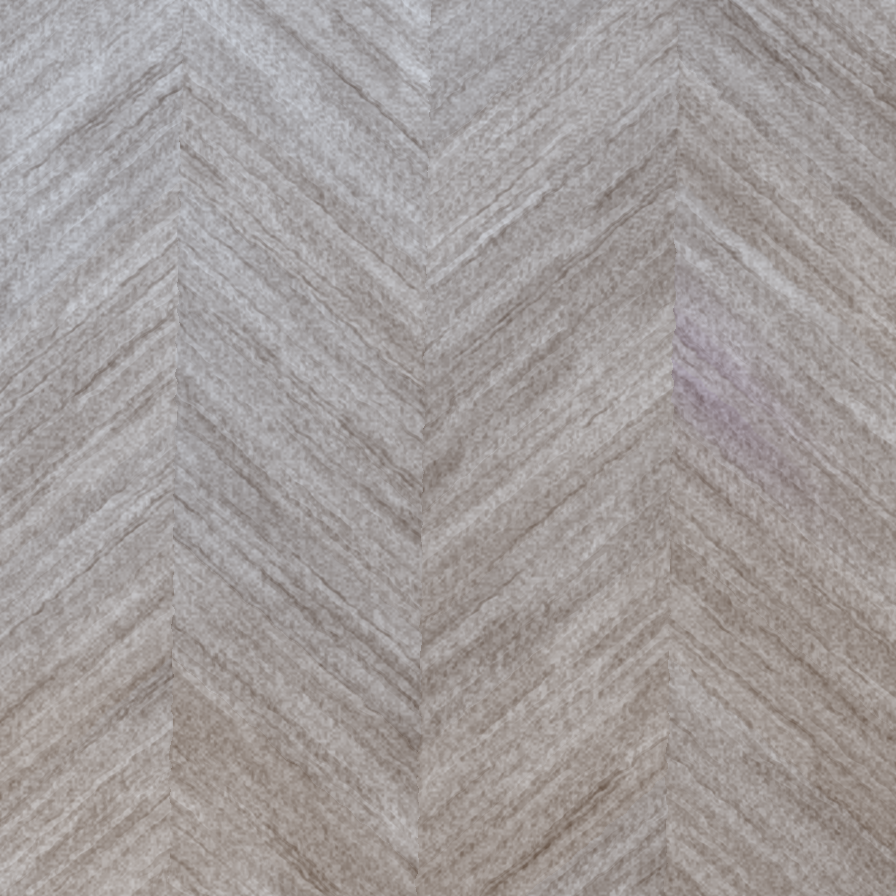
Give the GLSL for this texture, as a Shadertoy shader.

```glsl
// Woven chevron carpet: tall columns of slanted planks that mirror at each seam.
// Every plank is a stack of yarn rows, each with its own broken streaks, stitches
// and grooves; soft stains, a tilt in the light and fine grain vary the whole.

const float COLUMN_WIDTH = 0.277;
const float FIRST_SEAM = 0.188;
const float SEAM_LEAN = 0.016;
const float SLOPE = 0.86;
const float ROWS = 105.0;           // yarn rows up the canvas
const float ROWS_PER_PLANK = 14.0;  // about 7.5 planks up the canvas

const vec3 DARK_YARN = vec3(0.53, 0.495, 0.48);
const vec3 LIGHT_YARN = vec3(0.69, 0.68, 0.685);
const vec3 COOL_TINT = vec3(-0.008, 0.003, 0.016);
const vec3 WARM_TINT = vec3(0.008, -0.004, -0.018);
const vec3 VIOLET_TINT = vec3(-0.012, -0.026, 0.014);

float hash(vec2 p) {
    return fract(sin(dot(p, vec2(127.1, 311.7))) * 43758.5453);
}

float valueNoise(vec2 p) {
    vec2 cell = floor(p);
    vec2 f = fract(p);
    f = f * f * (3.0 - 2.0 * f);
    float low = mix(hash(cell), hash(cell + vec2(1.0, 0.0)), f.x);
    float high = mix(hash(cell + vec2(0.0, 1.0)), hash(cell + vec2(1.0)), f.x);
    return mix(low, high, f.y);
}

// Tone of one row, centred on zero: streaks of random length with short blends.
float streakTone(float row, float along, float seed) {
    vec2 id = vec2(row, seed);
    float s = along * mix(1.0, 4.5, hash(id + 3.7)) + 9.0 * hash(id + 8.1);
    float cell = floor(s);
    float here = hash(vec2(cell + seed * 17.0, row));
    float next = hash(vec2(cell + 1.0 + seed * 17.0, row));
    return mix(here, next, smoothstep(0.85, 1.0, fract(s))) - 0.5;
}

// Streaks blended softly from one row to the next.
float streaks(float across, float along, float seed, float softness) {
    float row = floor(across);
    float blend = smoothstep(1.0 - softness, 1.0, fract(across));
    return mix(streakTone(row, along, seed), streakTone(row + 1.0, along, seed), blend);
}

// Dark loops spaced along the middle of some rows.
float stitches(float across, float along, float seed) {
    vec2 id = vec2(floor(across), seed + 41.0);
    float profile = sin(3.14159 * fract(across));
    float phase = along * mix(19.0, 25.0, hash(id + 2.3)) + hash(id);
    phase += 0.8 * valueNoise(vec2(along * 14.0, id.x * 5.0));
    float loops = smoothstep(-0.4, 0.9, cos(6.28318 * phase));
    return loops * profile * smoothstep(0.3, 0.7, hash(id + 5.9));
}

// Soft shadow on the border of some rows, broken into uneven dashes.
float grooves(float across, float along, float seed) {
    float border = floor(across + 0.5);
    float line = 1.0 - smoothstep(0.05, 0.45, abs(across - border));
    float strength = smoothstep(0.45, 0.95, hash(vec2(border, seed + 73.0)));
    float run = smoothstep(0.2, 0.7, valueNoise(vec2(along * 4.0 + seed, border * 3.0)));
    float dashes = valueNoise(vec2(along * 38.0, border * 7.0 + seed));
    return line * strength * run * mix(0.35, 1.3, dashes);
}

float softSpot(vec2 p, vec2 centre, vec2 radius) {
    vec2 d = (p - centre) / radius;
    return exp(-dot(d, d));
}

void mainImage(out vec4 fragColor, in vec2 fragCoord) {
    vec2 p = fragCoord / iResolution.xy;
    float pixel = 1.0 / iResolution.y;

    // Mirrored column coordinates: along each plank, and across its rows
    float wobble = 0.005 * (valueNoise(vec2(p.y * 110.0, 4.0)) - 0.5);
    float s = (p.x - FIRST_SEAM - SEAM_LEAN * p.y + wobble) / COLUMN_WIDTH;
    float column = floor(s);
    float along = mix(s - column, 1.0 - s + column, mod(column, 2.0));
    float height = p.y + SLOPE * COLUMN_WIDTH * along;
    float across = height * ROWS + 0.5 * (valueNoise(p * 90.0) - 0.5);
    float seed = column + 11.0;
    float softness = clamp(1.5 * ROWS * pixel, 0.3, 0.8);

    // Weave: plank tone, broad bands, single rows, stitches and grooves
    vec2 plank = vec2(floor(across / ROWS_PER_PLANK), seed);
    float tone = 0.71 + 0.24 * (hash(plank) - 0.5);
    tone += 0.46 * streaks(across / 3.0, along, seed + 30.0, 0.4);
    tone += 0.46 * streaks(across, along, seed, softness);
    tone -= 0.34 * stitches(across, along, seed);
    tone -= 0.60 * grooves(across, along, seed);

    // Faint, broken seam shadow between columns
    float seamDistance = min(along, 1.0 - along) * COLUMN_WIDTH;
    float seamWear = valueNoise(vec2(p.y * 70.0, column));
    tone -= 0.20 * seamWear * (1.0 - smoothstep(0.0, 0.003 + pixel, seamDistance));

    // Fibre grain at two scales
    tone += 0.62 * (valueNoise(p * 330.0) - 0.5);
    tone += 0.34 * (valueNoise(p * 190.0 + 19.0) - 0.5);

    // Light falls off toward the lower right
    tone += 0.28 * (p.y - 0.5) - 0.26 * (p.x - 0.5);
    tone += 0.24 * (valueNoise(p * 4.0 + 7.0) - 0.5);
    vec3 color = mix(DARK_YARN, LIGHT_YARN, tone);

    // Cool upper left, warm lower edge, a violet stain and faint plank dyes
    float warmth = smoothstep(0.1, 1.1, 0.5 * p.x + 0.8 * (1.0 - p.y));
    warmth += 0.7 * softSpot(p, vec2(0.08, 0.1), vec2(0.25, 0.16));
    warmth += 0.5 * (hash(plank + 6.4) - 0.5);
    color += mix(COOL_TINT, WARM_TINT, clamp(warmth, 0.0, 1.2));
    vec2 stainPoint = vec2(p.x, p.y + SLOPE * (p.x - 0.8));
    float stain = softSpot(stainPoint, vec2(0.79, 0.57), vec2(0.10, 0.08)) * step(2.0, column);
    color += VIOLET_TINT * stain * (0.6 + 0.8 * hash(vec2(floor(across / 3.0), seed)));

    fragColor = vec4(clamp(color, 0.0, 1.0), 1.0);
}
```
